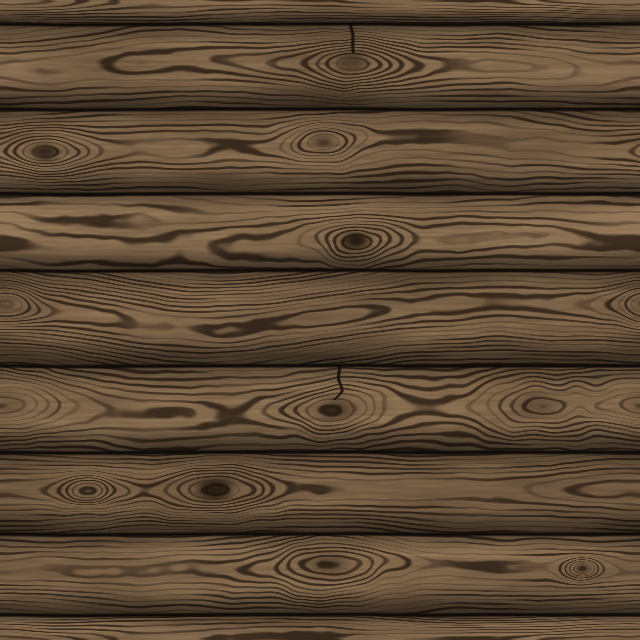
A WebGL 1 fragment shader for this texture:

```glsl
precision highp float;
uniform vec2 u_resolution;

const vec3 PALE_WOOD = vec3(0.58, 0.47, 0.345);
const vec3 BROWN_WOOD = vec3(0.34, 0.265, 0.19);
const vec3 DARK_GRAIN = vec3(0.12, 0.08, 0.05);
const vec3 SEAM_SHADOW = vec3(0.055, 0.04, 0.03);

float hash(vec2 p) {
  vec3 q = fract(p.xyx * 0.1031);
  q += dot(q, q.yzx + 33.33);
  return fract((q.x + q.y) * q.z);
}

// Value noise that wraps in x after a whole number of cells
float noise(vec2 p, float period) {
  vec2 cell = floor(p);
  vec2 f = fract(p);
  f = f * f * (3.0 - 2.0 * f);
  float x0 = mod(cell.x, period);
  float x1 = mod(cell.x + 1.0, period);
  float low = mix(hash(vec2(x0, cell.y)), hash(vec2(x1, cell.y)), f.x);
  float high = mix(hash(vec2(x0, cell.y + 1.0)), hash(vec2(x1, cell.y + 1.0)), f.x);
  return mix(low, high, f.y);
}

// Selects one of eight per-plank values
float pick(float row, vec4 a, vec4 b) {
  vec4 index = vec4(0.0, 1.0, 2.0, 3.0);
  vec4 inA = 1.0 - step(0.5, abs(row - index));
  vec4 inB = 1.0 - step(0.5, abs(row - 4.0 - index));
  return dot(a, inA) + dot(b, inB);
}

// Returns row, top and bottom; the first and last rows are one wrapped plank
vec3 findPlank(float y) {
  vec4 a = vec4(0.038, 0.171, 0.303, 0.423);
  vec4 b = vec4(0.572, 0.707, 0.835, 0.961);
  vec4 pastA = step(a, vec4(y));
  vec4 pastB = step(b, vec4(y));
  vec4 above = max(mix(vec4(-0.039), a, pastA), mix(vec4(-0.039), b, pastB));
  vec4 below = min(mix(a, vec4(1.038), pastA), mix(b, vec4(1.038), pastB));
  float row = mod(dot(pastA + pastB, vec4(1.0)), 8.0);
  return vec3(row, max(max(above.x, above.y), max(above.z, above.w)),
              min(min(below.x, below.y), min(below.z, below.w)));
}

// Height of the grain centre along a plank
float pithLine(float x, float lane) {
  return 0.36 * (noise(vec2(x * 3.0, lane + 5.5), 3.0) - 0.5);
}

// Centre x, radius and darkness of a knot
vec3 knotInfo(int k, float row) {
  if (k == 0) return vec3(
    pick(row, vec4(0.0, 0.55, 0.505, 0.557), vec4(0.0, 0.525, 0.337, 0.51)),
    pick(row, vec4(0.0, 0.03, 0.022, 0.025), vec4(0.0, 0.03, 0.032, 0.038)),
    pick(row, vec4(0.0, 0.5, 0.45, 1.0), vec4(0.0, 0.5, 0.95, 0.35)));
  if (k == 1) return vec3(
    pick(row, vec4(0.0, 0.0, 0.07, 0.0), vec4(0.0, 0.84, 0.14, 0.91)),
    pick(row, vec4(0.0, 0.0, 0.024, 0.0), vec4(0.0, 0.038, 0.02, 0.012)),
    pick(row, vec4(0.0, 0.0, 0.8, 0.0), vec4(0.0, 0.25, 0.1, 0.6)));
  return vec3(0.01, pick(row, vec4(0.0), vec4(0.02, 0.036, 0.0, 0.0)), 0.2);
}

void main() {
  vec2 p = gl_FragCoord.xy / u_resolution;
  p.y = 1.0 - p.y;
  p.y += 0.003 * (noise(vec2(p.x * 9.0, 3.5), 9.0) - 0.5);

  vec3 plank = findPlank(p.y);
  float row = plank.x;
  float height = plank.z - plank.y;
  float t = (p.y - plank.y) / height;
  float v = t - 0.5;
  float lane = row * 37.0;

  // Growth rings cut lengthwise, warped along the plank
  float density = pick(row, vec4(20.0, 17.0, 15.0, 12.0), vec4(23.0, 12.0, 19.0, 15.0));
  float offset = v - pithLine(p.x, lane);
  float rings = density * sqrt(offset * offset + 0.03);
  rings += 3.2 * noise(vec2(p.x * 4.0, v * 2.0 + lane), 4.0);
  rings += 0.8 * noise(vec2(p.x * 14.0, v * 5.0 + lane + 9.0), 14.0);
  rings += 0.2 * noise(vec2(p.x * 50.0, v * 12.0 + lane), 50.0);

  // Knots pull the rings into closed eyes
  float core = 0.0;
  float crack = 0.0;
  for (int k = 0; k < 3; k++) {
    vec3 knot = knotInfo(k, row);
    float present = step(0.005, knot.y);
    float side = fract(p.x - knot.x + 0.5) - 0.5;
    float rise = (v - pithLine(knot.x, lane)) * height;
    float r = length(vec2(side * 0.65, rise)) / max(knot.y, 0.005);
    r *= 0.85 + 0.3 * noise(vec2(p.x * 30.0, v * 4.0 + lane), 30.0);
    rings -= present * 5.0 * exp(-0.45 * r * r);
    core = max(core, present * knot.z * (1.0 - smoothstep(0.15, 0.85, r)));
    if (k == 0 && mod(row, 4.0) == 1.0) {
      float bend = 0.018 * (noise(vec2(2.5, t * 7.0 + lane), 8.0) - 0.3);
      crack = (1.0 - smoothstep(0.001, 0.004, abs(side - bend))) * step(rise, -0.015);
    }
  }

  // Each ring line swells, tapers and fades on its own
  float taper = noise(vec2(p.x * 8.0, floor(rings) * 7.0 + lane), 8.0);
  float width = mix(0.06, 0.27, taper);
  float line = 1.0 - smoothstep(width * 0.35, width + 0.1, abs(fract(rings) - 0.5));
  line *= mix(0.3, 0.95, smoothstep(0.15, 0.7, taper));

  // Fibres and blotches
  float fibre = noise(vec2(p.x * 12.0, v * 32.0 + lane), 12.0) - 0.5;
  fibre += 0.6 * (noise(vec2(p.x * 40.0, v * 45.0 + lane + 13.0), 40.0) - 0.5);
  float blotch = noise(vec2(p.x * 6.0, v * 3.0 + lane + 21.0), 6.0) - 0.5;
  float tone = pick(row, vec4(0.58, 0.56, 0.62, 0.8), vec4(0.55, 0.7, 0.42, 0.62));
  vec3 color = mix(BROWN_WOOD, PALE_WOOD, clamp(tone + 0.3 * fibre + 0.4 * blotch, 0.0, 1.0));
  color = mix(color, DARK_GRAIN, 0.78 * line);
  color = mix(color, DARK_GRAIN * 0.8, max(core * 0.85, crack * 0.9));

  // Rounded plank face and dark seams
  color *= mix(0.72, 1.0, smoothstep(0.0, 0.25, t));
  color *= mix(1.0, 0.5, smoothstep(0.62, 1.0, t));
  float edge = min(t, 1.0 - t) * height;
  color = mix(SEAM_SHADOW, color, smoothstep(0.0005, 0.005, edge));
  gl_FragColor = vec4(color, 1.0);
}
```
